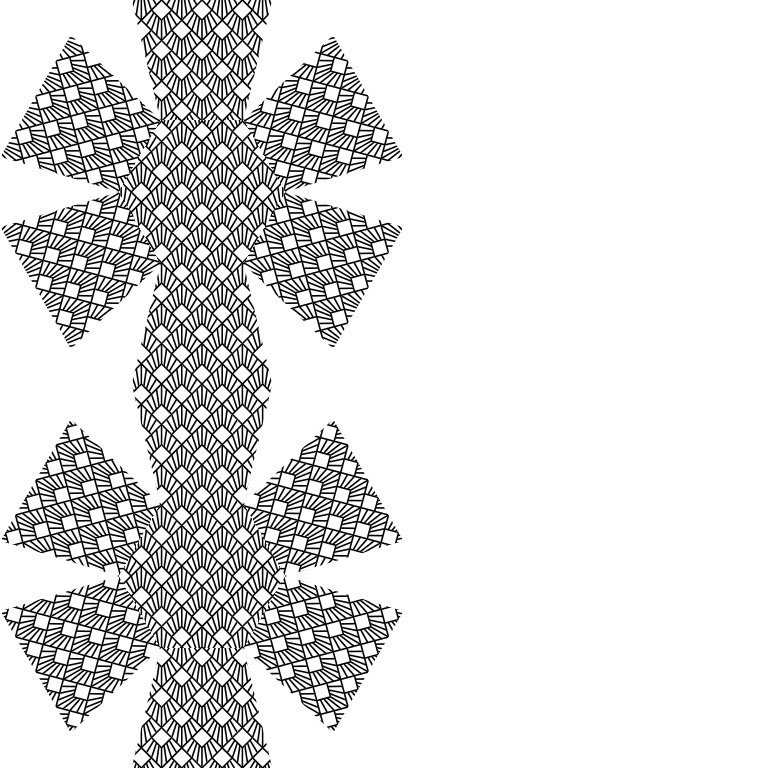
This pattern is drawn by a Shadertoy shader. Its source:

```glsl
#define PITCH (1.0 / 19.0)
#define AXIS_X 0.263
#define APOTHEM 0.09375
#define PETAL_END 0.25
#define HALF_BASE 0.0541
#define HALF_TIP 0.0915
#define LINE_WIDTH 0.0021
#define RAYS_PER_SIDE 4.0
#define INK vec3(0.0)
#define PAPER vec3(1.0)

const float SECTOR = 1.04719755;

// Coverage of one pixel by the inside of a signed distance
float fill(float dist, float pixel) {
    return clamp(0.5 - dist / pixel, 0.0, 1.0);
}

// Distance to the lines of a diamond grid of upward fans;
// a blank diamond is centred on the origin
float fanLines(vec2 p) {
    float side = PITCH * sqrt(0.5);
    p.y += 0.25 * PITCH;
    vec2 cell = fract(vec2(p.y + p.x, p.y - p.x) / PITCH);
    float far = max(cell.x, cell.y);
    float near = min(cell.x, cell.y);

    float border = min(near, 1.0 - far);
    float blank = abs(far - 0.5);

    // Rays leave the lower corner and start outside the blank diamond
    float slope = near / max(far, 1e-4);
    float step_ = slope * RAYS_PER_SIDE;
    float ray = abs(step_ - round(step_)) / RAYS_PER_SIDE;
    ray *= far * inversesqrt(1.0 + slope * slope);
    ray = max(ray, 0.5 - far);

    return side * min(border, min(blank, ray));
}

void mainImage(out vec4 fragColor, in vec2 fragCoord) {
    float pixel = 1.0 / iResolution.y;
    vec2 uv = fragCoord * pixel;

    // Two stacked rosettes
    bool upper = uv.y > 0.5;
    vec2 p = uv - vec2(AXIS_X, upper ? 0.75 : 0.25);

    // Turn each of six sectors so that its petal points up
    float turn = round(atan(p.x, p.y) / SECTOR) * SECTOR;
    float c = cos(turn), s = sin(turn);
    vec2 petal = vec2(c * p.x - s * p.y, s * p.x + c * p.y);

    // Hexagon core and flared petal
    float along = (petal.y - APOTHEM) / (PETAL_END - APOTHEM);
    float flare = (HALF_TIP - HALF_BASE) / (PETAL_END - APOTHEM);
    float sideDist = abs(petal.x) - mix(HALF_BASE, HALF_TIP, along);
    sideDist *= inversesqrt(1.0 + flare * flare);
    bool core = petal.y < APOTHEM;
    float shape = core ? -1.0 : max(sideDist, petal.y - PETAL_END);

    // Fans stay upright in the core, face inward above and outward below
    vec2 local = core ? p : (upper ? -petal : petal);
    if (upper) local.x += 0.5 * PITCH;

    float ink = fill(fanLines(local) - 0.5 * LINE_WIDTH, pixel);
    ink *= fill(shape, pixel);
    fragColor = vec4(mix(PAPER, INK, ink), 1.0);
}
```
